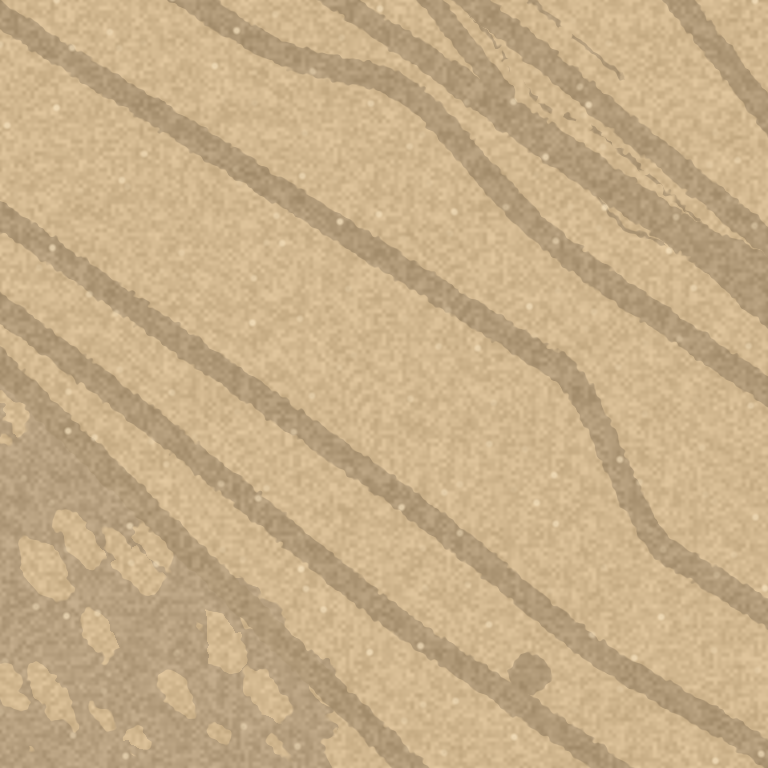
Give the GLSL for this texture, as a WebGL 1 fragment shader.

```glsl
precision highp float;
// Sandy ground crossed by winding diagonal brown ribbons, with a ragged
// brown patch at the lower left and broken thin strands at the upper right.
// Ribbons are distances to bent lines; cells place islands and bright specks.
uniform vec2 u_resolution;

const vec3 SAND = vec3(0.822, 0.718, 0.560);
const vec3 BROWN = vec3(0.688, 0.598, 0.467);
const vec3 PATCH_BROWN = vec3(0.715, 0.625, 0.498);
const vec3 SPECK = vec3(0.97, 0.89, 0.75);
const vec3 STRAIGHT = vec3(0.5, 0.1, 0.0);
const float HALF_WIDTH = 0.0165;

float hash(vec2 p) {
  return fract(sin(dot(p, vec2(127.1, 311.7))) * 43758.55);
}

float valueNoise(vec2 p) {
  vec2 cell = floor(p), f = fract(p);
  f = f * f * (3.0 - 2.0 * f);
  float low = mix(hash(cell), hash(cell + vec2(1.0, 0.0)), f.x);
  float high = mix(hash(cell + vec2(0.0, 1.0)), hash(cell + 1.0), f.x);
  return mix(low, high, f.y);
}

// Distance to the nearest scattered point, and that point's random value
vec2 cellular(vec2 p) {
  vec2 nearest = vec2(8.0, 0.0);
  for (int j = -1; j <= 1; j++) {
    for (int i = -1; i <= 1; i++) {
      vec2 cell = floor(p) + vec2(float(i), float(j));
      vec2 site = cell + vec2(hash(cell), hash(cell + 37.0));
      float d = length(p - site);
      if (d < nearest.x) nearest = vec2(d, hash(cell + 71.0));
    }
  }
  return nearest;
}

// Sloped line with a step and a hump, each given as (position, reach, amount)
float bentLine(float x, vec2 line, vec3 rise, vec3 hump) {
  float t = (x - hump.x) / hump.y;
  return line.x + line.y * x + hump.z * exp(-t * t)
    + rise.z * smoothstep(rise.x - rise.y, rise.x + rise.y, x);
}

float ribbon(vec2 p, vec2 line, vec3 rise, vec3 hump, float halfWidth) {
  float y = bentLine(p.x, line, rise, hump);
  float slope = (bentLine(p.x + 0.005, line, rise, hump) - y) / 0.005;
  return abs(p.y - y) / sqrt(1.0 + slope * slope) - halfWidth;
}

float mainRibbons(vec2 p) {
  vec3 s = STRAIGHT;
  float w = HALF_WIDTH;
  float d = ribbon(p, vec2(0.02, 0.63), vec3(0.80, 0.075, 0.15), s, w);
  d = min(d, ribbon(p, vec2(-0.17, 0.68), s, vec3(0.53, 0.12, -0.07), w));
  d = min(d, ribbon(p, vec2(0.28, 0.70), s, vec3(0.77, 0.15, 0.025), w));
  d = min(d, ribbon(p, vec2(0.40, 0.75), s, vec3(0.50, 0.2, 0.02), w));
  d = min(d, ribbon(p, vec2(0.475, 0.98), s, s, w));
  d = min(d, ribbon(p, vec2(-0.50, 0.815), s, s, w));
  d = min(d, ribbon(p, vec2(-1.14, 1.29), s, s, w));
  float swell = 0.008 * smoothstep(0.50, 0.70, p.x) + 0.015 * smoothstep(0.9, 1.0, p.x);
  d = min(d, ribbon(p, vec2(-0.30, 0.68), s, s, 0.015 + swell));
  float branch = ribbon(p, vec2(-0.70, 1.25), s, s, 0.013);
  d = min(d, max(branch, p.x - 0.67));
  return min(d, length(p - vec2(0.69, 0.878)) - 0.027);
}

// Thin strands broken into dots
float strands(vec2 p) {
  vec3 s = STRAIGHT;
  float w = 0.0026;
  float d = max(ribbon(p, vec2(-0.565, 0.82), s, s, w), p.x - 0.81);
  float middle = ribbon(p, vec2(-0.54, 0.91), s, vec3(0.70, 0.05, 0.035), w);
  d = min(d, max(middle, p.x - 0.91));
  float lower = ribbon(p, vec2(-0.10, 0.39), vec3(0.77, 0.05, 0.08), s, w);
  d = min(d, max(lower, 0.745 - p.x));
  return max(d, (0.42 - valueNoise(p * 85.0)) * 0.02);
}

// Ragged brown corner with sandy islands cut out of it
float cornerPatch(vec2 p) {
  float ragged = (valueNoise(p * 60.0) - 0.5) * 0.018 + (valueNoise(p * 22.0) - 0.5) * 0.02;
  float d = max((0.47 + 0.93 * p.x - p.y) * 0.73, p.x - 0.43) + ragged;
  vec2 along = vec2(dot(p, vec2(0.6, 0.8)), dot(p, vec2(-0.8, 0.6)));
  vec2 island = cellular(along * vec2(9.0, 18.0));
  float islandEdge = (island.x - 0.46 * island.y) / 14.0 + ragged * 0.8;
  return max(d, -islandEdge);
}

float cover(float d) {
  return 1.0 - smoothstep(-0.0014, 0.0014, d);
}

void main() {
  vec2 uv = gl_FragCoord.xy / u_resolution;
  vec2 p = vec2(uv.x, 1.0 - uv.y);
  vec2 jitter = vec2(valueNoise(p * 150.0), valueNoise(p * 150.0 + 40.0)) - 0.5;
  vec2 rough = p + 0.006 * jitter;

  vec3 color = mix(SAND, PATCH_BROWN, cover(cornerPatch(rough)));
  color = mix(color, BROWN, cover(min(mainRibbons(rough), strands(rough))));

  // Soft grain in two sizes
  float grain = (valueNoise(p * 190.0) - 0.5) * 0.10 + (valueNoise(p * 75.0 + 9.0) - 0.5) * 0.045;
  color += grain * vec3(1.0, 0.98, 0.95);

  // Sparse bright specks
  vec2 speck = cellular(p * 17.0);
  float glow = (1.0 - smoothstep(0.03, 0.11, speck.x)) * speck.y * speck.y;
  color = mix(color, SPECK, glow * 0.75);
  gl_FragColor = vec4(color, 1.0);
}
```
